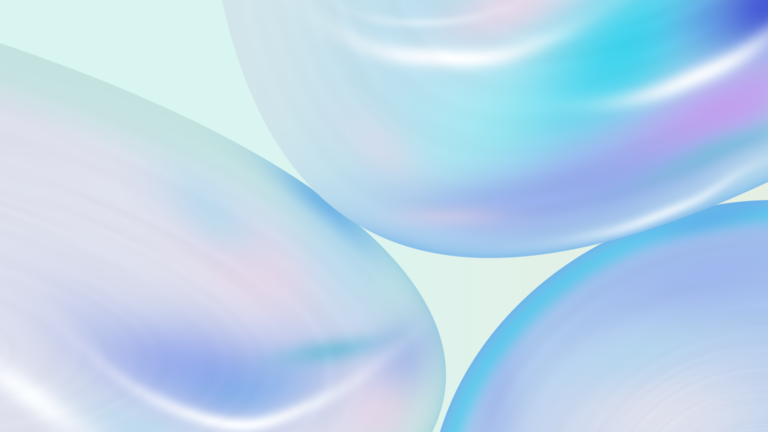
This background is drawn by a Shadertoy shader. Its source:

```glsl
// Three glossy iridescent bubbles nearly touching on a pale mint ground.

const float VIEW_HEIGHT = 4.32;   // canvas height in scene units
const float WARP = 0.07;          // waviness of the inner colours
const float SHEEN = 0.018;        // strength of the silky streaks

const vec3 MINT   = vec3(0.85, 0.96, 0.95);
const vec3 IVORY  = vec3(0.90, 0.94, 0.89);
const vec3 WHITE  = vec3(0.98, 0.99, 1.00);
const vec3 MIST   = vec3(0.82, 0.90, 0.92);
const vec3 SAGE   = vec3(0.77, 0.89, 0.88);
const vec3 LILAC  = vec3(0.87, 0.88, 0.93);
const vec3 PINK   = vec3(0.93, 0.84, 0.91);
const vec3 SKY    = vec3(0.71, 0.86, 0.94);
const vec3 AQUA   = vec3(0.65, 0.92, 0.95);
const vec3 CYAN   = vec3(0.25, 0.83, 0.93);
const vec3 TEAL   = vec3(0.42, 0.74, 0.85);
const vec3 AZURE  = vec3(0.38, 0.67, 0.91);
const vec3 PERI   = vec3(0.57, 0.65, 0.92);
const vec3 VIOLET = vec3(0.76, 0.61, 0.93);
const vec3 DEEP   = vec3(0.26, 0.35, 0.83);

float hash(vec2 p) {
    return fract(sin(dot(p, vec2(127.1, 311.7))) * 43758.5453);
}

float noise(vec2 p) {
    vec2 i = floor(p), f = fract(p);
    f = f * f * (3.0 - 2.0 * f);
    vec2 e = vec2(0.0, 1.0);
    return mix(mix(hash(i), hash(i + e.yx), f.x),
               mix(hash(i + e.xy), hash(i + e.yy), f.x), f.y);
}

// Approximate depth inside a conic; q.x runs along the edge, q.y inward.
float conicDepth(vec2 q, vec3 k) {
    float f = k.x * q.x * q.x + k.y * q.x * q.y + k.z * q.y * q.y - q.y;
    vec2 slope = vec2(2.0 * k.x * q.x + k.y * q.y, k.y * q.x + 2.0 * k.z * q.y - 1.0);
    return -f / max(length(slope), 0.01);
}

// Blend in a soft elliptical glow, turned by angle and bowed by bend.
void glow(inout vec3 col, vec2 p, vec2 centre, vec2 size, float angle, float bend,
          vec3 tint, float amount) {
    float c = cos(angle), s = sin(angle);
    vec2 q = mat2(c, -s, s, c) * (p - centre);
    q.y = (q.y - bend * q.x * q.x) / sqrt(1.0 + 4.0 * bend * bend * q.x * q.x);
    q /= size;
    col = mix(col, tint, amount * exp(-dot(q, q)));
}

vec3 rightBubble(vec2 p, float depth) {
    vec3 col = mix(SKY, PERI, 0.35);
    glow(col, p, vec2(7.1, 1.55), vec2(1.4, 0.5), 0.2, 0.0, PERI, 0.55);
    glow(col, p, vec2(6.6, 0.1), vec2(1.5, 0.75), 0.15, 0.0, LILAC, 1.0);
    glow(col, p, vec2(6.4, 0.8), vec2(0.8, 0.25), 0.3, 0.0, SKY, 0.6);
    glow(col, p, vec2(4.95, 0.3), vec2(0.22, 0.7), -0.2, 0.0, PERI, 0.4);
    col = mix(col, CYAN, 0.65 * exp(-pow((depth - 0.12) / 0.13, 2.0)));
    col = mix(col, AZURE, 0.7 * exp(-depth / 0.10));
    glow(col, p, vec2(7.1, 2.15), vec2(0.6, 0.12), 0.2, 0.0, AZURE, 0.7);
    return col;
}

vec3 leftBubble(vec2 p, float depth) {
    vec3 col = mix(SAGE, LILAC, smoothstep(0.15, 0.85, depth));
    glow(col, p, vec2(3.35, 1.75), vec2(0.9, 0.6), -0.9, 0.0, SKY, 0.8);
    // Oval reflection with a rosy lower edge
    glow(col, p, vec2(2.5, 1.7), vec2(0.75, 0.38), -0.6, 0.0, PINK, 0.85);
    glow(col, p, vec2(2.1, 2.2), vec2(0.62, 0.30), -0.7, 0.0, SKY, 0.75);
    // Blue hollow and teal glint
    glow(col, p, vec2(2.0, 0.6), vec2(1.25, 0.48), -0.15, 0.12, PERI, 0.9);
    glow(col, p, vec2(2.5, 0.4), vec2(0.7, 0.25), 0.1, 0.2, AZURE, 0.4);
    glow(col, p, vec2(3.35, 0.8), vec2(0.55, 0.12), 0.2, 0.1, TEAL, 0.75);
    glow(col, p, vec2(4.05, 0.75), vec2(0.3, 0.5), -0.5, 0.0, PERI, 0.55);
    glow(col, p, vec2(3.8, 0.2), vec2(0.35, 0.4), -0.4, 0.0, PINK, 0.65);
    glow(col, p, vec2(1.4, 0.0), vec2(0.7, 0.25), -0.3, 0.0, SKY, 0.7);
    // White highlights
    glow(col, p, vec2(2.4, 0.1), vec2(1.15, 0.075), 0.0, 0.3, WHITE, 0.95);
    glow(col, p, vec2(0.3, 0.36), vec2(0.65, 0.15), -0.62, 0.1, WHITE, 1.0);
    // Rim
    glow(col, p, vec2(3.25, 2.3), vec2(0.6, 0.16), -0.68, -0.1, AZURE, 0.8);
    return mix(col, TEAL, 0.35 * exp(-depth / 0.07) * smoothstep(1.5, 4.2, p.x));
}

vec3 topBubble(vec2 p, float depth) {
    vec3 col = mix(MIST, SKY, smoothstep(2.4, 4.2, p.x) * 0.7);
    glow(col, p, vec2(5.1, 3.1), vec2(1.3, 0.65), 0.3, 0.0, AQUA, 0.85);
    glow(col, p, vec2(6.3, 3.85), vec2(1.2, 0.6), 0.8, 0.0, CYAN, 1.0);
    glow(col, p, vec2(5.15, 4.25), vec2(0.7, 0.28), 0.4, 0.0, PINK, 0.8);
    glow(col, p, vec2(7.1, 4.1), vec2(0.45, 0.4), 0.7, 0.0, AZURE, 0.6);
    glow(col, p, vec2(7.7, 4.3), vec2(0.6, 0.42), 0.6, 0.0, DEEP, 1.0);
    // Violet and blue lower bands
    glow(col, p, vec2(6.2, 2.6), vec2(1.6, 0.42), 0.38, 0.05, PERI, 0.9);
    glow(col, p, vec2(5.0, 2.25), vec2(1.1, 0.28), 0.05, 0.1, PERI, 0.55);
    glow(col, p, vec2(7.3, 3.27), vec2(1.0, 0.32), 0.45, 0.05, VIOLET, 0.9);
    glow(col, p, vec2(7.2, 2.83), vec2(0.9, 0.14), 0.38, 0.0, TEAL, 0.65);
    glow(col, p, vec2(4.5, 2.15), vec2(0.6, 0.12), 0.0, 0.0, PINK, 0.45);
    glow(col, p, vec2(3.8, 2.85), vec2(0.5, 0.3), -0.7, 0.0, PINK, 0.45);
    // White highlights
    glow(col, p, vec2(4.55, 3.72), vec2(1.0, 0.10), 0.0, 0.22, WHITE, 1.0);
    glow(col, p, vec2(4.3, 4.1), vec2(0.7, 0.05), 0.0, 0.2, WHITE, 0.4);
    glow(col, p, vec2(7.0, 3.54), vec2(0.9, 0.10), 0.43, 0.16, WHITE, 0.95);
    // Rim
    col = mix(col, AZURE, 0.6 * exp(-depth / 0.10) * smoothstep(2.8, 4.2, p.x));
    glow(col, p, vec2(6.6, 2.2), vec2(0.9, 0.06), 0.36, 0.08, WHITE, 0.7);
    return col;
}

void mainImage(out vec4 fragColor, in vec2 fragCoord) {
    float pixel = VIEW_HEIGHT / iResolution.y;
    vec2 p = fragCoord * pixel;
    vec2 wavy = p + WARP * (vec2(noise(p * 1.6), noise(p * 1.6 + 9.0)) - 0.5);

    float right = conicDepth(vec2(p.x - 7.75, 2.32 - p.y), vec3(0.139, 0.022, 0.173));
    float left = conicDepth(vec2(p.y - 0.57, 4.46 - p.x), vec3(0.406, -0.056, 0.041));
    float top = conicDepth(p - vec2(4.90, 1.74), vec3(0.143, -0.177, 0.049));

    vec3 col = mix(MINT, IVORY, smoothstep(1.5, 7.7, p.x));
    col = mix(col, rightBubble(wavy, max(right, 0.0)), smoothstep(-pixel, pixel, right));
    col = mix(col, leftBubble(wavy, max(left, 0.0)), smoothstep(-pixel, pixel, left));
    col = mix(col, topBubble(wavy, max(top, 0.0)), smoothstep(-pixel, pixel, top));

    // Silky streaks that follow the nearest bubble edge
    float depth = max(max(left, top), right);
    float silk = noise(vec2(depth * 9.0, p.x * 0.9)) - 0.5;
    col += SHEEN * silk * smoothstep(0.0, 0.3, depth);
    fragColor = vec4(clamp(col, 0.0, 1.0), 1.0);
}
```
